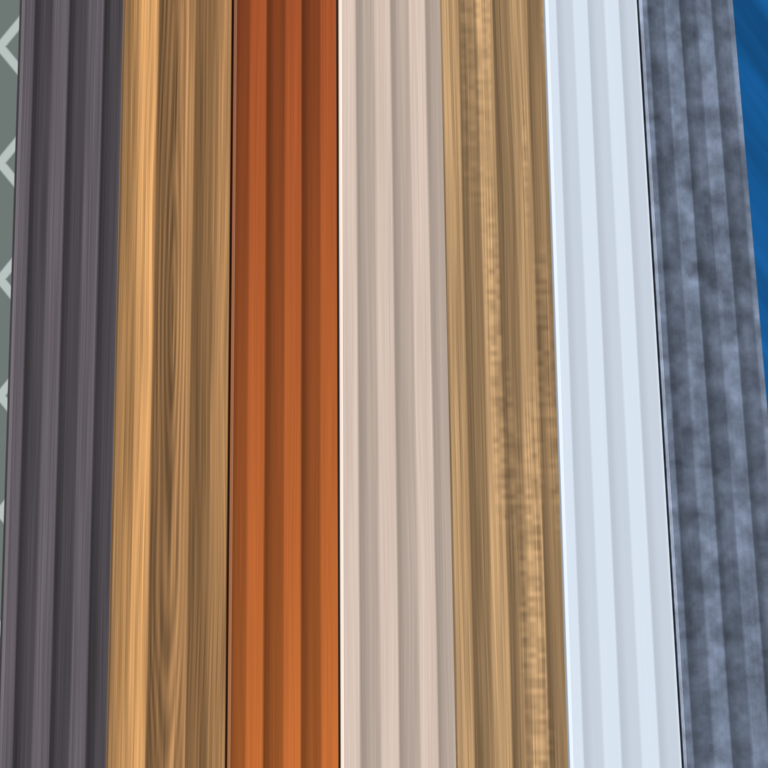
Write a Shadertoy shader that draws this texture.

```glsl
// Seven fluted wall panels side by side, fanning out slightly toward the bottom.
// Each panel has three ribs with shadowed grooves and its own finish:
// stretched noise makes wood grain, rings make a heartwood figure, fbm makes stone.

const int PANELS = 7;
const float RIBS = 3.0;
const float RIB_END = 0.52;

// Panel edges along the top and the bottom of the canvas
const float EDGE_TOP[8] = float[8](0.026, 0.161, 0.302, 0.438, 0.573, 0.707, 0.829, 0.954);
const float EDGE_BOTTOM[8] = float[8](-0.005, 0.138, 0.293, 0.441, 0.594, 0.740, 0.888, 1.039);

// Finish of each panel: colour, rib phase, rib depth, grain strength, seam darkness
const vec3 BASE[7] = vec3[7](
    vec3(0.33, 0.31, 0.33), vec3(0.64, 0.48, 0.32), vec3(0.62, 0.34, 0.18),
    vec3(0.77, 0.70, 0.65), vec3(0.63, 0.51, 0.37), vec3(0.81, 0.85, 0.90),
    vec3(0.39, 0.43, 0.50));
const float PHASE[7] = float[7](0.08, 0.52, 0.515, 0.96, 0.0, 0.1, 0.2);
const float DEPTH[7] = float[7](0.30, 0.20, 0.26, 0.15, 0.20, 0.08, 0.20);
const float GRAIN[7] = float[7](0.30, 0.45, 0.14, 0.12, 0.40, 0.01, 0.08);
const float SEAM[7] = float[7](0.3, 0.2, 0.7, 0.8, 0.1, 0.3, 0.7);

float hash(vec2 p) {
    p = fract(p * vec2(0.1031, 0.1130));
    p += dot(p, p.yx + 33.33);
    return fract((p.x + p.y) * p.x * 17.0);
}

float noise(vec2 p) {
    vec2 cell = floor(p), f = fract(p);
    f = f * f * (3.0 - 2.0 * f);
    return mix(mix(hash(cell), hash(cell + vec2(1, 0)), f.x),
               mix(hash(cell + vec2(0, 1)), hash(cell + vec2(1, 1)), f.x), f.y);
}

float fbm(vec2 p) {
    float sum = 0.0, weight = 0.5;
    for (int i = 0; i < 5; i++) {
        sum += weight * noise(p);
        p = p * 2.03 + 17.0;
        weight *= 0.5;
    }
    return sum;
}

// Brightness across one rib and groove, with a soft shadow beside the rib
float ribShade(float f, float depth) {
    float rib = smoothstep(0.0, 0.10, f) * (1.0 - smoothstep(RIB_END - 0.04, RIB_END + 0.04, f));
    float shadow = smoothstep(RIB_END - 0.05, RIB_END + 0.03, f)
                 * (1.0 - smoothstep(RIB_END + 0.03, 0.82, f));
    return 1.0 + depth * (rib - 0.35 - 0.75 * shadow);
}

// Vertical wood fibres, about zero on average
float woodGrain(vec2 p, float seed) {
    float bend = 0.03 * noise(vec2(p.x * 3.0, p.y * 4.0) + seed);
    float fine = noise(vec2((p.x + bend) * 75.0, p.y * 7.0) + seed);
    float broad = fbm(vec2((p.x + bend) * 16.0, p.y * 2.0) + seed);
    return 0.5 * fine + 0.8 * broad - 0.65;
}

// Long nested growth rings on the middle rib
float heartwood(vec2 p) {
    float r = length(vec2((p.x - 0.5) * 7.0, (p.y - 0.6) * 1.6));
    r += 0.35 * noise(p * vec2(6.0, 5.0));
    float band = smoothstep(0.33, 0.37, p.x) * (1.0 - smoothstep(0.60, 0.66, p.x));
    return band * sin(r * 27.0);
}

// Short pale cross cuts in scattered patches
float sawMarks(vec2 p) {
    float patches = smoothstep(0.45, 0.8, noise(p * vec2(9.0, 5.0) + 4.0));
    return patches * (noise(p * vec2(14.0, 150.0)) - 0.3);
}

vec3 panelColor(int i, vec2 p) {
    float seed = 31.0 * float(i) + 5.0;
    vec3 color = BASE[i] * ribShade(fract(p.x * RIBS + PHASE[i]), DEPTH[i]);
    float tone = 1.0 + GRAIN[i] * woodGrain(p, seed);
    if (i == 1) {
        color *= mix(vec3(1.18, 1.18, 1.14), vec3(0.90), smoothstep(0.29, 0.34, p.x));
        tone += 0.10 * heartwood(p);
    } else if (i == 2) {
        color *= mix(vec3(1.06, 1.08, 1.0), vec3(0.90, 0.83, 0.86), p.y);
    } else if (i == 4) {
        tone += 0.22 * sawMarks(p);
    } else if (i == 6) {
        tone += 0.65 * (fbm(p * vec2(7.0, 46.0)) - 0.48);
    }
    return color * tone;
}

// Grey wall crossed by a pale lattice
vec3 leftBackdrop(vec2 uv) {
    float bars = abs(abs(fract(uv.y * 6.6 + 0.3) - 0.5) - uv.x * 8.0);
    return mix(vec3(0.43, 0.47, 0.46), vec3(0.72, 0.76, 0.75), 1.0 - smoothstep(0.04, 0.08, bars));
}

// Blue cloth with soft folds
vec3 rightBackdrop(vec2 uv) {
    return vec3(0.09, 0.33, 0.55) * (0.75 + 0.5 * fbm(vec2(uv.x * 8.0, uv.y * 22.0 + uv.x * 30.0)));
}

void mainImage(out vec4 fragColor, in vec2 fragCoord) {
    vec2 uv = fragCoord / iResolution.xy;
    float px = 1.0 / iResolution.x;
    vec3 color = leftBackdrop(uv);

    // Panels, each laid over the edge of the one before
    for (int i = 0; i < PANELS; i++) {
        float left = mix(EDGE_BOTTOM[i], EDGE_TOP[i], uv.y);
        float right = mix(EDGE_BOTTOM[i + 1], EDGE_TOP[i + 1], uv.y);
        if (uv.x < left - px || uv.x > right + px) continue;
        vec3 panel = panelColor(i, vec2((uv.x - left) / (right - left), uv.y));
        float d = uv.x - left;
        // Pale lip, then the dark seam along the left edge
        panel += 0.25 * SEAM[i] * (1.0 - smoothstep(0.001, 0.003, abs(d - 0.005)));
        panel *= 1.0 - SEAM[i] * (1.0 - smoothstep(0.001, 0.0035, d));
        color = mix(color, panel, smoothstep(-px, px, d));
    }
    float lastEdge = mix(EDGE_BOTTOM[PANELS], EDGE_TOP[PANELS], uv.y);
    color = mix(color, rightBackdrop(uv), smoothstep(-px, px, uv.x - lastEdge));
    fragColor = vec4(color, 1.0);
}
```
